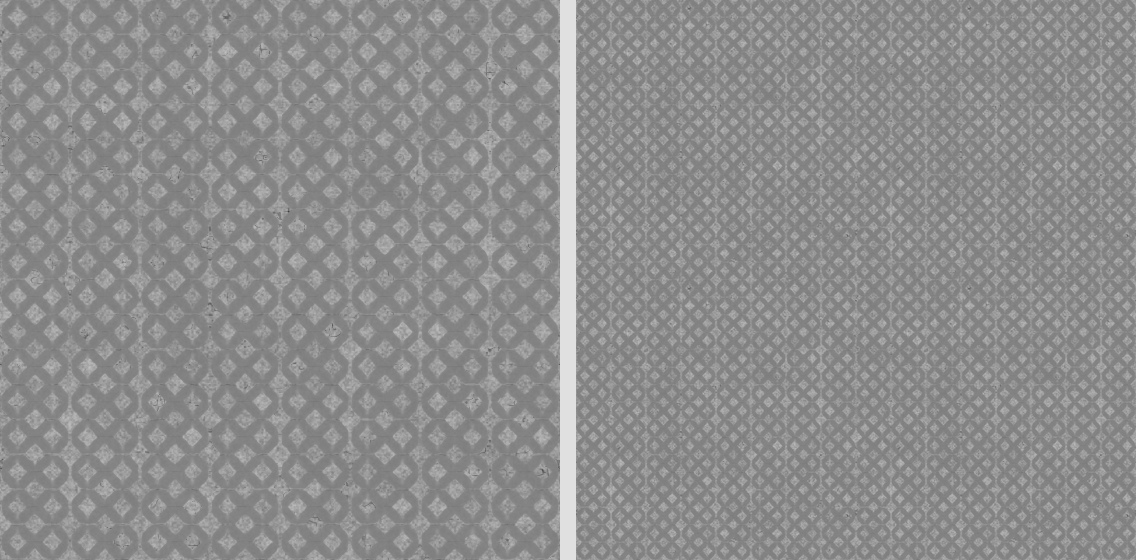
Left, the tile; right, the same tile 2 across and 2 down.
Write a WebGL 1 fragment shader that draws this pattern.

```glsl
precision highp float;
// Grey grid paving: slabs two units wide and one tall, pierced by gravel diamonds.
// Two staggered diamond lattices and the joints are distance fields; wrapping
// value noise adds grain, stains, cracks and differences between the diamonds.

#define UNITS 16.0        // lattice units across and down, even
#define ROW_SHIFT 0.02    // vertical offset of the joints
#define HOLE_SIZE 0.265   // half diagonal of diamonds inside a slab
#define EDGE_SIZE 0.285   // half diagonal on horizontal joints
#define SEAM_SIZE 0.32    // half diagonal where seams cross
#define SEAM_WIDTH 0.045  // half width of the vertical seams
#define JOINT_WIDTH 0.026 // half width of the horizontal joints
#define CONCRETE 0.508
#define GRAVEL 0.607
#define GRAIN 0.20        // contrast of the gravel speckle
#define CRACKS 0.17       // darkness of cracks and debris

uniform vec2 u_resolution;

float hash(vec2 p) {
  return fract(sin(dot(p, vec2(127.1, 311.7))) * 43758.5453);
}

// Value noise over the unit square that wraps after "period" cells.
float noise(vec2 uv, vec2 period) {
  vec2 p = uv * period;
  vec2 i = floor(p);
  vec2 f = fract(p);
  f = f * f * (3.0 - 2.0 * f);
  vec2 lo = mod(i, period);
  vec2 hi = mod(i + 1.0, period);
  return mix(mix(hash(lo), hash(vec2(hi.x, lo.y)), f.x),
             mix(hash(vec2(lo.x, hi.y)), hash(hi), f.x), f.y);
}

float diamond(vec2 p, float size) {
  vec2 q = sqrt(p * p + 0.0004);
  return (q.x + q.y - size - 0.02) * 0.7071;
}

float smoothMin(float a, float b, float k) {
  float h = clamp(0.5 + 0.5 * (b - a) / k, 0.0, 1.0);
  return mix(b, a, h) - k * h * (1.0 - h);
}

float inside(float d, float soft) {
  return 1.0 - smoothstep(-soft, soft, d);
}

void main() {
  vec2 uv = gl_FragCoord.xy / u_resolution;
  vec2 p = uv * UNITS - vec2(0.0, ROW_SHIFT);
  float soft = max(0.02, 0.75 * UNITS / u_resolution.x);

  // Shared noise layers
  float speckle = noise(uv, vec2(256.0)) * 0.6 + noise(uv, vec2(400.0)) * 0.4 - 0.5;
  float patches = noise(uv, vec2(64.0)) - 0.5;
  float stains = noise(uv, vec2(12.0)) - 0.5;
  float ragged = (noise(uv, vec2(160.0)) - 0.5) * 0.03;

  // Lattice on the joints, and lattice in the slab interiors
  vec2 jointId = floor(p + 0.5);
  vec2 jointPos = p - jointId;
  vec2 holeId = floor(p);
  vec2 holePos = p - holeId - 0.5;
  float onSeam = 1.0 - mod(jointId.x, 2.0);
  float jointRandom = hash(mod(jointId, UNITS) + 3.5);
  float holeRandom = hash(mod(holeId, UNITS) + 41.5);

  // Gravel shapes
  float seamDist = abs(mod(p.x + 1.0, 2.0) - 1.0) - SEAM_WIDTH;
  float jointSize = mix(EDGE_SIZE, SEAM_SIZE, onSeam) + (jointRandom - 0.5) * 0.03;
  float jointDist = diamond(jointPos, jointSize);
  jointDist = mix(jointDist, smoothMin(jointDist, seamDist, 0.09), onSeam) + ragged;
  float holeDist = diamond(holePos, HOLE_SIZE + (holeRandom - 0.5) * 0.025) + ragged;
  float gravelMask = max(inside(jointDist, soft), inside(holeDist, soft));

  // Concrete with faint clouds and pale dust off the upper and lower tips
  float tone = CONCRETE + speckle * 0.035 + patches * 0.012 + stains * 0.012;
  vec2 tip = vec2(holePos.x, abs(holePos.y) - HOLE_SIZE - 0.03);
  tone += 0.055 * exp(-dot(tip * tip, vec2(300.0, 140.0)));
  tone += 0.025 * exp(-max(min(holeDist, jointDist), 0.0) * 28.0);

  // Horizontal joints: sandy strip with a broken dark line
  vec2 segment = mod(vec2(floor(p.x * 0.5), jointId.y), vec2(UNITS * 0.5, UNITS));
  float sand = hash(segment + 17.5);
  float broken = noise(uv, vec2(128.0, 32.0));
  float strip = inside(abs(jointPos.y) - JOINT_WIDTH + ragged, soft);
  tone += strip * (0.015 + 0.055 * sand + speckle * 0.10);
  float lineDist = abs(jointPos.y + 0.015 + ragged * 0.5) - 0.010;
  tone -= inside(lineDist, soft) * 0.10 * smoothstep(0.2, 0.8, broken);

  // Fine groove between the two holes of a slab
  float slabMiddle = abs(mod(p.x, 2.0) - 1.0);
  float groove = inside(abs(holePos.y + ragged * 0.3) - 0.006, soft);
  tone -= groove * inside(slabMiddle - 0.24, 0.03) * (0.02 + 0.05 * broken);

  // Gravel: own brightness per diamond, speckle, sparse cracks
  float isHole = step(holeDist, jointDist);
  float random = mix(jointRandom, holeRandom, isHole);
  float gravel = GRAVEL + (random - 0.5) * 0.045 + 0.008 * isHole;
  gravel += speckle * GRAIN + patches * 0.06 + stains * 0.03;
  gravel -= 0.025 * onSeam * (1.0 - isHole) * smoothstep(0.25, 0.4, abs(jointPos.y));
  float vein = abs(noise(uv, vec2(80.0, 96.0)) - 0.5);
  float worn = smoothstep(0.55, 0.95, fract(random * 7.31));
  float crack = inside(vein - 0.04, 0.04) * smoothstep(0.5, 0.75, noise(uv, vec2(72.0)));
  gravel -= CRACKS * crack * (0.15 + 0.85 * worn);
  gravel -= 0.10 * smoothstep(0.78, 0.95, noise(uv, vec2(192.0))) * (0.3 + worn);

  tone = mix(tone, gravel, gravelMask);
  gl_FragColor = vec4(vec3(tone), 1.0);
}
```
